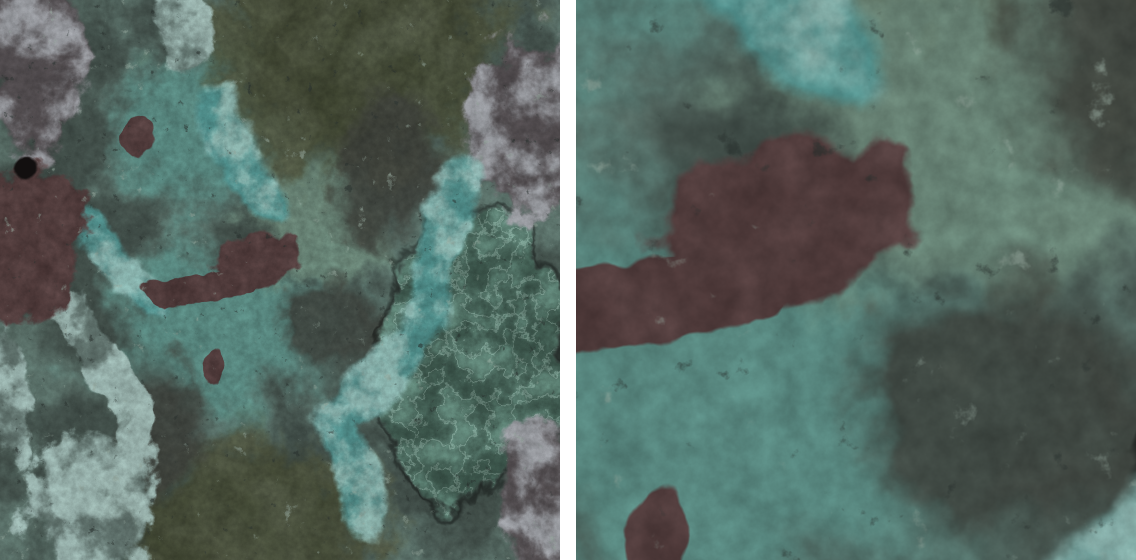
Left, the full canvas; right, a detail of the centre.
Write a Shadertoy shader that draws this texture.

```glsl
vec2 gradientAt(vec2 cell) {
    float angle = 6.2832 * fract(sin(dot(cell, vec2(127.1, 311.7))) * 43758.5);
    return vec2(cos(angle), sin(angle));
}

float gradientNoise(vec2 p) {
    vec2 i = floor(p), f = p - i;
    vec2 u = f * f * f * (f * (f * 6.0 - 15.0) + 10.0);
    vec2 e = vec2(0, 1);
    float a = dot(gradientAt(i), f);
    float b = dot(gradientAt(i + e.yx), f - e.yx);
    float c = dot(gradientAt(i + e), f - e);
    float d = dot(gradientAt(i + 1.0), f - 1.0);
    return mix(mix(a, b, u.x), mix(c, d, u.x), u.y);
}

float fbm(vec2 p) {
    float sum = 0.0, amp = 1.0;
    for (int i = 0; i < 5; i++) {
        sum += amp * gradientNoise(p);
        p = mat2(1.6, 1.2, -1.2, 1.6) * p + 7.3;
        amp *= 0.52;
    }
    return sum;
}

// Positive inside an ellipse, 1 at its centre
float blob(vec2 p, vec2 centre, vec2 radius) {
    return 1.0 - length((p - centre) / radius);
}

// Positive inside a thick line, 1 on its axis
float ribbon(vec2 p, vec2 a, vec2 b, float width) {
    vec2 d = b - a;
    float t = clamp(dot(p - a, d) / dot(d, d), 0.0, 1.0);
    return 1.0 - length(p - a - d * t) / width;
}

void mainImage(out vec4 fragColor, in vec2 fragCoord) {
    vec2 p = fragCoord / iResolution.y;
    vec2 q = p + 0.035 * vec2(fbm(p * 5.0), fbm(p * 5.0 + 17.0));
    float broad = fbm(q * 4.0 + 3.0);
    float mottle = fbm(q * 11.0 + 9.0);
    float rough = fbm(p * 24.0 + 40.0);
    float grain = fbm(p * 75.0);
    float edge = 0.35 * mottle + 0.2 * rough;

    // Grey-green ground with turquoise bloom
    vec3 color = mix(vec3(0.25, 0.30, 0.28), vec3(0.36, 0.45, 0.42),
                     smoothstep(-0.5, 0.4, broad + 0.6 * mottle));
    float bloom = max(blob(q, vec2(0.40, 0.42), vec2(0.30, 0.20)),
                      blob(q, vec2(0.34, 0.77), vec2(0.20, 0.19)));
    color = mix(color, vec3(0.34, 0.54, 0.51),
                0.85 * smoothstep(0.0, 0.7, bloom + 0.5 * broad + edge));
    float sage = blob(q, vec2(0.56, 0.62), vec2(0.17, 0.16));
    color = mix(color, vec3(0.42, 0.53, 0.47), 0.8 * smoothstep(0.0, 0.35, sage + edge));

    // Olive and charcoal stains
    float olive = max(blob(q, vec2(0.64, 0.91), vec2(0.32, 0.26)),
                      blob(q, vec2(0.44, 0.05), vec2(0.27, 0.19)));
    color = mix(color, vec3(0.27, 0.29, 0.21) + 0.07 * mottle,
                0.9 * smoothstep(-0.1, 0.35, olive + edge));
    float soot = max(blob(q, vec2(0.69, 0.70), vec2(0.12, 0.14)),
                     blob(q, vec2(0.59, 0.42), vec2(0.09, 0.10)));
    soot = max(soot, blob(q, vec2(0.28, 0.23), vec2(0.10, 0.14)));
    color = mix(color, vec3(0.23, 0.24, 0.22), 0.85 * smoothstep(-0.05, 0.4, soot + edge));

    // Rugged green plate with a dark rim and mineral network
    float plate = blob(q, vec2(0.84, 0.36), vec2(0.17, 0.27)) + 0.18 * mottle;
    vec3 plateColor = mix(vec3(0.23, 0.33, 0.29), vec3(0.36, 0.50, 0.45),
                          smoothstep(-0.5, 0.5, mottle + 0.5 * rough));
    plateColor += 0.13 * (1.0 - smoothstep(0.0, 0.12, abs(rough)));
    color = mix(color, plateColor, smoothstep(0.0, 0.06, plate));
    color *= 1.0 - 0.4 * (1.0 - smoothstep(0.0, 0.05, abs(plate)));

    // Violet-grey and pale crusts
    float violet = max(blob(q, vec2(0.06, 0.90), vec2(0.09, 0.21)),
                       blob(q, vec2(0.96, 0.77), vec2(0.14, 0.17)));
    violet = max(violet, blob(q, vec2(0.97, 0.09), vec2(0.08, 0.17)));
    vec3 violetColor = mix(vec3(0.31, 0.29, 0.30), vec3(0.58, 0.59, 0.61),
                           smoothstep(-0.35, 0.45, mottle + 0.4 * rough));
    color = mix(color, violetColor, smoothstep(0.0, 0.18, violet + edge));
    float crust = max(blob(q, vec2(0.17, 0.10), vec2(0.14, 0.14)),
                      blob(q, vec2(0.32, 0.95), vec2(0.05, 0.09)));
    crust = max(crust, ribbon(q, vec2(0.14, 0.44), vec2(0.23, 0.24), 0.04));
    crust = max(crust, blob(q, vec2(0.02, 0.30), vec2(0.04, 0.13)));
    vec3 crustColor = mix(vec3(0.37, 0.44, 0.42), vec3(0.60, 0.70, 0.68),
                          smoothstep(-0.45, 0.2, mottle + 0.4 * rough));
    color = mix(color, crustColor, 0.95 * smoothstep(0.0, 0.16, crust + edge));

    // Turquoise veins running down in a broken V
    float vein = max(ribbon(q, vec2(0.82, 0.68), vec2(0.75, 0.43), 0.045),
                     ribbon(q, vec2(0.75, 0.43), vec2(0.61, 0.25), 0.05));
    vein = max(vein, ribbon(q, vec2(0.61, 0.25), vec2(0.66, 0.07), 0.045));
    vein = max(vein, ribbon(q, vec2(0.16, 0.60), vec2(0.27, 0.46), 0.035));
    vein = max(vein, ribbon(q, vec2(0.38, 0.80), vec2(0.47, 0.64), 0.05));
    vec3 veinColor = mix(vec3(0.30, 0.55, 0.54), vec3(0.54, 0.70, 0.68),
                         smoothstep(-0.3, 0.5, mottle + 0.5 * rough));
    color = mix(color, veinColor, 0.9 * smoothstep(0.0, 0.4, vein + edge));

    // Bare brown patches with crisp ragged borders
    float brown = max(blob(q, vec2(0.46, 0.54), vec2(0.075, 0.06)),
                      ribbon(q, vec2(0.29, 0.47), vec2(0.45, 0.50), 0.025));
    brown = max(brown, blob(q, vec2(0.05, 0.56), vec2(0.12, 0.15)));
    brown = max(brown, blob(q, vec2(0.25, 0.76), vec2(0.03, 0.03)));
    brown = max(brown, blob(q, vec2(0.38, 0.34), vec2(0.02, 0.03)));
    color = mix(color, vec3(0.31, 0.23, 0.23) + 0.03 * rough,
                smoothstep(0.0, 0.12, brown + 0.8 * edge));

    // Pale flecks, dark pits and fine grain
    float fleck = smoothstep(0.5, 0.85, fbm(p * 38.0 + 61.0) + 0.3 * mottle);
    float pit = smoothstep(0.5, 0.85, fbm(p * 46.0 + 90.0) - 0.2 * mottle);
    color = mix(color, vec3(0.56, 0.63, 0.59), 0.55 * fleck);
    color = mix(color, vec3(0.16, 0.19, 0.18), 0.6 * pit);
    color *= 1.0 + 0.10 * rough + 0.13 * grain;
    float hole = blob(p, vec2(0.045, 0.70), vec2(0.024)) + 0.2 * rough;
    color = mix(color, vec3(0.07, 0.06, 0.06), smoothstep(0.0, 0.3, hole));

    fragColor = vec4(clamp(color, 0.0, 1.0), 1.0);
}
```
